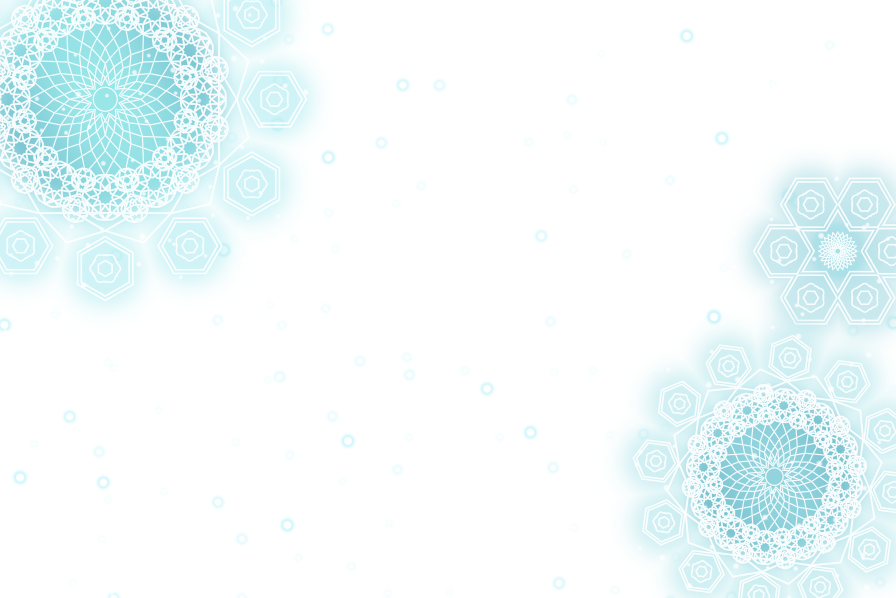
Write a Shadertoy shader that draws this background.

```glsl
// Turquoise geometric lace medallions with hexagonal satellites and drifting bubbles on white.

const float PI = 3.14159265;
const vec3 WHITE = vec3(1.0);
const vec3 BUBBLE = vec3(0.74, 0.95, 0.98);

float hash(vec2 p) {
    return fract(sin(dot(p, vec2(127.1, 311.7))) * 43758.5453);
}

// Fold the plane into one mirrored sector of an n-fold pattern
vec2 foldSector(vec2 p, float n, float turn) {
    float width = 2.0 * PI / n;
    float a = mod(atan(p.y, p.x) - turn + 0.5 * width, width) - 0.5 * width;
    return length(p) * vec2(cos(a), abs(sin(a)));
}

float segment(vec2 p, vec2 a, vec2 b) {
    vec2 pa = p - a, ba = b - a;
    return length(pa - ba * clamp(dot(pa, ba) / dot(ba, ba), 0.0, 1.0));
}

// Hexagon with corners on the x axis
float hexagon(vec2 p, float radius) {
    p = abs(p);
    return max(p.y, 0.866 * p.x + 0.5 * p.y) - 0.866 * radius;
}

// Point at a radius on the edge of an n-fold sector
vec2 onEdge(float n, float radius) {
    return radius * vec2(cos(PI / n), sin(PI / n));
}

// Strand from the axis to the edge of an n-fold sector
float strand(vec2 q, float n, float axisRadius, float edgeRadius) {
    return segment(q, vec2(axisRadius, 0.0), onEdge(n, edgeRadius));
}

// Inner flower of interlaced petals around a small ring
float petals(vec2 q) {
    float d = min(abs(length(q) - 0.10), strand(q, 12.0, 0.18, 0.12));
    d = min(d, min(strand(q, 12.0, 0.18, 0.28), strand(q, 12.0, 0.30, 0.14)));
    d = min(d, min(strand(q, 12.0, 0.30, 0.44), strand(q, 12.0, 0.43, 0.28)));
    return min(d, min(strand(q, 12.0, 0.43, 0.64), strand(q, 12.0, 0.64, 0.44)));
}

// Small n-fold star flower, the repeated cell of the outer band
float cellFlower(vec2 p, float n, float radius) {
    vec2 q = foldSector(p, n, 0.0) / radius;
    float d = min(strand(q, n, 0.36, 0.30), strand(q, n, 0.36, 0.66));
    d = min(d, min(strand(q, n, 1.0, 0.66), strand(q, n, 1.0, 1.02)));
    return d * radius;
}

// Dense outer band of flowers, and the straight rays that reach the satellites
float laceBand(vec2 q) {
    float d = cellFlower(q - vec2(0.82, 0.0), 10.0, 0.19);
    d = min(d, cellFlower(q - onEdge(12.0, 0.70), 5.0, 0.10));
    d = min(d, cellFlower(q - onEdge(12.0, 0.95), 6.0, 0.11));
    d = min(d, min(strand(q, 12.0, 0.63, 0.80), strand(q, 12.0, 1.01, 0.82)));
    d = min(d, min(strand(q, 12.0, 0.95, 0.984), strand(q, 12.0, 1.10, 0.984)));
    return min(d, strand(q, 12.0, 1.10, 1.24));
}

// Nested outlines of a satellite
float hexLace(vec2 p, float radius) {
    float d = min(abs(hexagon(p, 0.97 * radius)), abs(hexagon(p, 0.84 * radius)));
    d = min(d, abs(hexagon(p, 0.24 * radius)));
    float ripple = 0.05 * radius * cos(6.0 * atan(p.y, p.x));
    return min(d, abs(hexagon(p, 0.47 * radius) + ripple));
}

float stroke(float d, float halfWidth) {
    return clamp(0.5 + (halfWidth - d) * iResolution.y, 0.0, 1.0);
}

// Halo, tinted body, ring of satellites and white lace
vec3 medallion(vec3 col, vec2 p, float turn, float count, float disc, float orbit,
               float hexRadius, vec3 pale, vec3 bright, vec3 deep) {
    float r = length(p) / disc;
    vec2 tile = foldSector(p, count, turn) - vec2(orbit, 0.0);
    float discGlow = exp(-pow(max(length(p) - disc, 0.0) / 0.034, 2.0));
    float tileGlow = exp(-pow(max(length(tile) - 0.6 * hexRadius, 0.0) / 0.036, 2.0));

    float glow = 1.0 - (1.0 - 0.45 * discGlow) * (1.0 - 0.66 * tileGlow);
    col = mix(col, pale, glow);

    float drift = 0.6 + 0.4 * sin(2.0 * atan(p.y, p.x) + 0.6);
    vec3 body = mix(bright, deep, smoothstep(0.15, 0.85, r) * drift);
    col = mix(col, body, 1.0 - smoothstep(0.78, 1.14, r));

    vec2 q = foldSector(p, 12.0, turn) / disc;
    float lines = max(stroke(petals(q) * disc, 0.001), stroke(hexLace(tile, hexRadius), 0.0013));
    if (count > 6.0) lines = max(lines, stroke(laceBand(q) * disc, 0.0015));
    return mix(col, WHITE, 0.93 * lines);
}

// One jittered grid layer: x is the rim of bubbles, y is solid sparkles
vec2 scatter(vec2 p, float cell, float seed) {
    vec2 id = floor(p / cell) + seed;
    vec2 jitter = vec2(hash(id), hash(id + 17.3)) - 0.5;
    float d = length((fract(p / cell) - 0.5 - 0.55 * jitter) * cell);
    float size = hash(id + 41.7);
    float radius = mix(0.004, 0.0085, size * size);
    float present = step(hash(id + 73.1), 0.4);
    float softness = d < radius ? 0.0018 : 0.0038;
    float rim = exp(-pow((d - radius) / softness, 2.0)) * mix(0.1, 0.75, size * size * size);
    float core = 1.0 - smoothstep(0.3 * radius, 0.6 * radius + 0.002, d);
    return present * vec2(rim, core);
}

void mainImage(out vec4 fragColor, in vec2 fragCoord) {
    vec2 p = fragCoord / iResolution.y;
    vec3 col = WHITE;

    // Bubbles
    for (float i = 0.0; i < 2.0; i++)
        col = mix(col, BUBBLE, scatter(p + 0.037 * i, 0.105 - 0.012 * i, 5.0 + 31.0 * i).x);

    // Medallions: upper left, right middle, lower right
    col = medallion(col, p - vec2(0.176, 0.834), 0.0, 12.0, 0.200, 0.283, 0.055,
                    vec3(0.72, 0.93, 0.95), vec3(0.60, 0.90, 0.91), vec3(0.49, 0.78, 0.83));
    col = medallion(col, p - vec2(1.401, 0.580), 0.0, 6.0, 0.050, 0.090, 0.052,
                    vec3(0.68, 0.87, 0.90), vec3(0.66, 0.88, 0.91), vec3(0.70, 0.88, 0.91));
    col = medallion(col, p - vec2(1.295, 0.203), -PI / 24.0, 12.0, 0.146, 0.200, 0.039,
                    vec3(0.73, 0.91, 0.93), vec3(0.57, 0.83, 0.87), vec3(0.47, 0.76, 0.81));

    // White sparkles
    for (float i = 0.0; i < 2.0; i++)
        col = mix(col, WHITE, 0.75 * scatter(p + 0.02 * i, 0.055, 90.0 + 13.0 * i).y);

    fragColor = vec4(col, 1.0);
}
```
